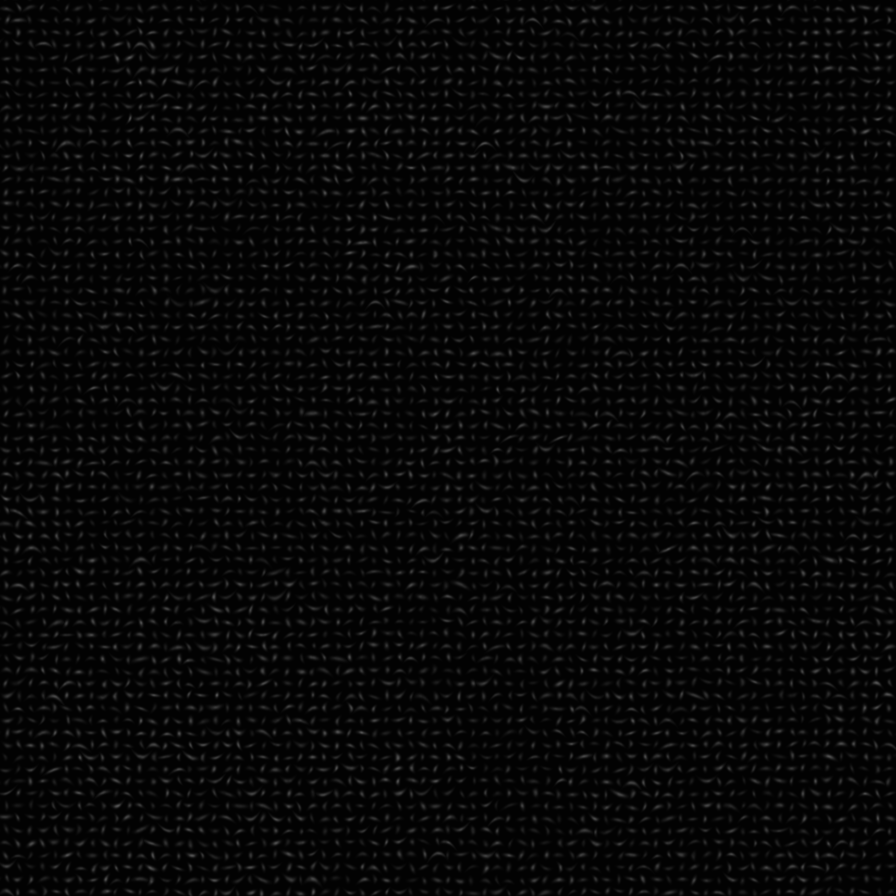
Reproduce this texture procedurally as a Shadertoy shader.

```glsl
// Black plain-weave cloth: a fine grid of dim, uneven horizontal and vertical thread glints.

const vec2 THREADS = vec2(73.0);           // repeats across and down
const vec2 PHASE = vec2(0.0, 0.17);        // shift of the grid, in cells
const vec3 GROUND = vec3(0.006);
const vec3 GLINT = vec3(0.205);

// Four random values per cell, without sine
vec4 hash4(vec2 p) {
    vec4 q = fract(p.xyxy * vec4(0.1031, 0.1030, 0.0973, 0.1099));
    q += dot(q, q.wzxy + 33.33);
    return fract((q.xxyz + q.yzzw) * q.zywx);
}

// Smooth value noise
float noise(vec2 p) {
    vec2 cell = floor(p);
    vec2 f = fract(p);
    f = f * f * (3.0 - 2.0 * f);
    float low = mix(hash4(cell).x, hash4(cell + vec2(1, 0)).x, f.x);
    float high = mix(hash4(cell + vec2(0, 1)).x, hash4(cell + vec2(1, 1)).x, f.x);
    return mix(low, high, f.y);
}

// Soft bent dash lying along x
float softDash(vec2 p, vec2 radius, float tilt, float bend) {
    p.y += tilt * p.x + bend * (p.x * p.x - 0.03);
    vec2 q = p / radius;
    return exp(-dot(q, q));
}

// Visible crown of the thread that lies on top in one cell
float threadGlint(vec2 p, vec2 cell) {
    vec4 shape = hash4(cell + 17.0);
    vec4 wear = hash4(cell + 191.0);
    bool weftOnTop = mod(cell.x + cell.y, 2.0) < 0.5;

    p -= (shape.xy - 0.5) * vec2(0.22, 0.16);
    if (!weftOnTop) p = p.yx;

    // Some weft crowns stretch toward their neighbours
    float stretch = weftOnTop ? 0.18 * smoothstep(0.72, 1.0, wear.z) : 0.0;
    float halfLength = (weftOnTop ? 0.32 : 0.25) + 0.08 * (wear.x - 0.5) + stretch;
    float halfWidth = 0.15 + 0.05 * (wear.y - 0.5);
    float strength = mix(0.45, 1.25, wear.w);
    float tilt = (shape.z - 0.5) * 0.8;
    float bend = (shape.w - 0.5) * 1.8;
    return strength * softDash(p, vec2(halfLength, halfWidth), tilt, bend);
}

// Brightest crown among the nearby cells
float weave(vec2 p) {
    vec2 home = floor(p);
    float glint = 0.0;
    for (int y = -1; y <= 1; y++) {
        for (int x = -1; x <= 1; x++) {
            vec2 cell = home + vec2(x, y);
            glint = max(glint, threadGlint(p - cell - 0.5, cell));
        }
    }
    return glint;
}

void mainImage(out vec4 fragColor, in vec2 fragCoord) {
    vec2 uv = fragCoord / iResolution.xy;
    vec2 p = uv * THREADS + PHASE;

    // Slight drift of the threads
    vec2 drift = vec2(noise(p * vec2(0.5, 0.12)), noise(p * vec2(0.12, 0.5) + 40.0));
    p += (drift - 0.5) * 0.2;

    // Uneven sheen and fine fibre breakup
    float sheen = mix(0.85, 1.15, noise(uv * 7.0 + 9.0));
    float fibre = mix(0.75, 1.2, noise(p * 4.0 + 70.0));

    vec3 color = GROUND + GLINT * weave(p) * sheen * fibre;
    fragColor = vec4(color, 1.0);
}
```
